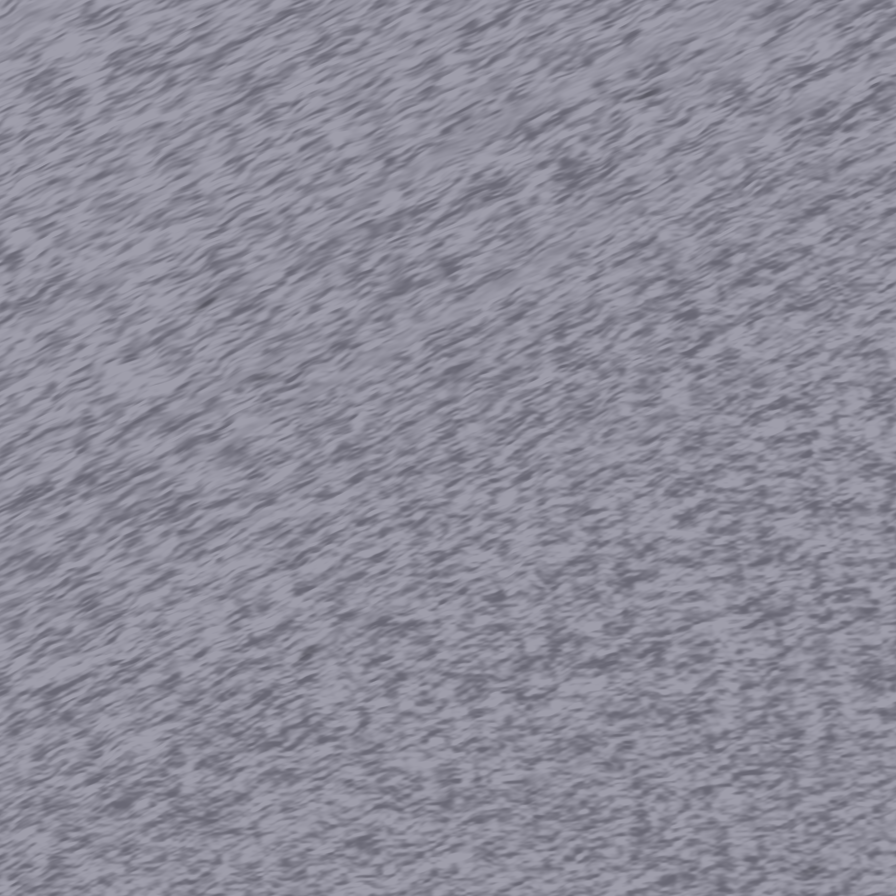
Give the GLSL for this texture, as a three.js fragment shader.

```glsl
// Brushed grey-violet surface: short dark grain flecks combed up to the right,
// flattening towards the lower right, with long pale grooves and a few dark nicks.
// Stretched value noise in two rotated frames is blended and mapped to two colours.

varying vec2 vUv;

const vec3 PALE = vec3(0.624, 0.620, 0.672);
const vec3 DARK = vec3(0.412, 0.408, 0.458);
const float STEEP_ANGLE = 0.51;            // combing direction, radians
const float FLAT_ANGLE = 0.17;             // grain direction at lower right
const vec2 STEEP_GRAIN = vec2(0.0190, 0.0041); // length and width of a grain
const vec2 FLAT_GRAIN = vec2(0.0125, 0.0050);
const float GRAIN_STRENGTH = 5.0;
const vec2 GROOVE_SIZE = vec2(0.36, 0.009);
const float WARP = 0.0045;
const float GROOVE_STRENGTH = 0.75;
const float PATCH_STRENGTH = 0.7;
const int NICKS = 5;
const vec2 NICK_SIZE = vec2(0.018, 0.0055);
const float NICK_SHADE = 0.16;
const float TRAIL_LENGTH = 0.19;

float hash(vec2 p) {
  return fract(sin(dot(p, vec2(127.1, 311.7))) * 43758.5453);
}

float valueNoise(vec2 p) {
  vec2 i = floor(p);
  vec2 f = fract(p);
  f = f * f * (3.0 - 2.0 * f);
  return mix(mix(hash(i), hash(i + vec2(1.0, 0.0)), f.x),
             mix(hash(i + vec2(0.0, 1.0)), hash(i + vec2(1.0, 1.0)), f.x), f.y);
}

vec2 intoFrame(vec2 p, float angle) {
  float c = cos(angle);
  float s = sin(angle);
  return vec2(c * p.x + s * p.y, c * p.y - s * p.x);
}

// Three octaves of stretched noise, centred on 0 with a spread near 1
float grain(vec2 p, float angle, vec2 size) {
  float broad = valueNoise(intoFrame(p, angle + 0.06) / (size * 1.7) + 71.9) - 0.5;
  float coarse = valueNoise(intoFrame(p, angle) / size) - 0.5;
  float fine = valueNoise(intoFrame(p, angle - 0.10) / (size * 0.62) + 37.3) - 0.5;
  return GRAIN_STRENGTH * (0.36 * broad + 0.66 * coarse + 0.52 * fine);
}

// x: dark nick, y: smooth trail running up to the right from it
vec2 nicks(vec2 p) {
  vec2 result = vec2(0.0);
  for (int k = 0; k < NICKS; k++) {
    float id = float(k);
    vec2 centre = vec2(hash(vec2(id, 4.7)), (id + hash(vec2(id, 9.2))) / float(NICKS));
    vec2 q = intoFrame(p - centre, STEEP_ANGLE);
    float size = mix(0.6, 1.1, hash(vec2(id, 2.3)));
    vec2 d = q / (NICK_SIZE * size);
    float trail = smoothstep(0.0, 0.03, q.x) * (1.0 - smoothstep(0.3, 1.0, q.x / TRAIL_LENGTH));
    float across = q.y / (NICK_SIZE.y * 1.3);
    result = max(result, vec2(exp(-dot(d, d)), size * trail * exp(-across * across)));
  }
  return result;
}

void main() {
  vec2 p = vUv;

  // Gentle warp so that the grains bend and break up
  vec2 warp = vec2(valueNoise(p * 38.0), valueNoise(p * 38.0 + 51.7)) - 0.5;
  vec2 q = p + WARP * warp;

  // Grain: steep and long at upper left, flatter and blotchy at lower right
  float upperLeft = smoothstep(-0.75, 0.75, p.y - p.x + 0.3 * (p.y - 0.5));
  float steepShare = mix(0.25, 1.0, upperLeft);
  float flatShare = 1.0 - steepShare;
  float tone = steepShare * grain(q, STEEP_ANGLE, STEEP_GRAIN)
             + flatShare * grain(q + 3.1, FLAT_ANGLE, FLAT_GRAIN);
  tone /= length(vec2(steepShare, flatShare));

  // Broad patches of denser and sparser grain
  vec2 combed = intoFrame(p, STEEP_ANGLE);
  float patches = 0.5 * valueNoise(combed * vec2(4.0, 8.0) + 12.4)
                + 0.5 * valueNoise(combed * vec2(12.0, 30.0) + 5.8) - 0.5;
  tone += PATCH_STRENGTH * patches + 0.12 - 0.3 * smoothstep(0.75, 1.0, upperLeft);

  // Pale grooves where the grain is smoothed away
  float groove = valueNoise(combed / GROOVE_SIZE + 21.6);
  groove = smoothstep(0.64, 0.92, groove) * mix(0.3, 1.0, upperLeft);
  vec2 nick = nicks(q);
  groove = max(groove, nick.y);
  tone = mix(tone, -0.65, GROOVE_STRENGTH * groove);
  tone += 1.8 * nick.x;

  float darkness = smoothstep(-1.8, 2.9, tone);
  vec3 color = mix(PALE, DARK, darkness) * (1.0 - NICK_SHADE * nick.x);
  gl_FragColor = vec4(color, 1.0);
}
```
